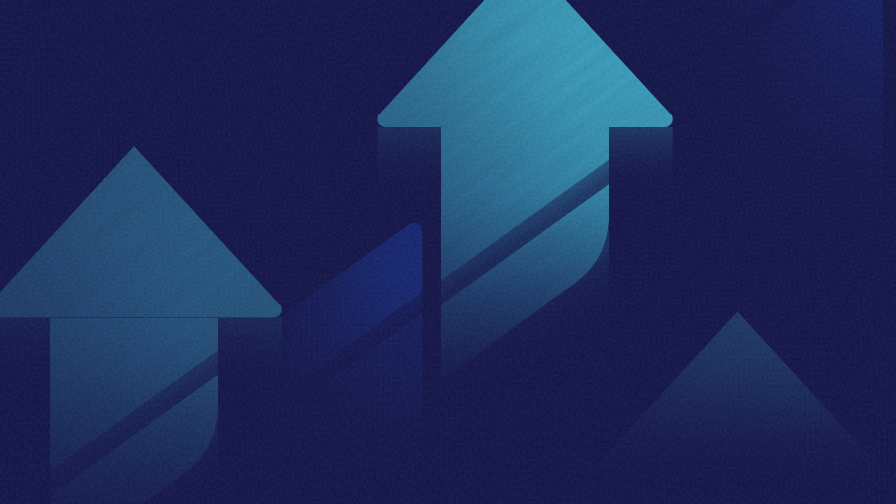
This background is drawn by a WebGL 1 fragment shader. Its source:

```glsl
precision highp float;

uniform vec2 u_resolution;

const vec3 NAVY = vec3(0.098, 0.104, 0.298);
const vec3 ROYAL = vec3(0.110, 0.190, 0.500);
const vec3 TEAL = vec3(0.170, 0.410, 0.560);
const vec3 CYAN = vec3(0.235, 0.600, 0.710);

const float SLANT = 0.72;        // rise of every diagonal cut
const float SHAFT = 0.1667;      // half width of an arrow shaft
const float WING = 0.293;        // half width of an arrow head
const float HEAD_HEIGHT = 0.34;

vec2 randomGradient(vec2 cell) {
  float angle = 6.2832 * fract(sin(dot(cell, vec2(127.1, 311.7))) * 43758.5);
  return vec2(cos(angle), sin(angle));
}

float gradientNoise(vec2 p) {
  vec2 i = floor(p), f = fract(p);
  vec2 u = f * f * f * (f * (f * 6.0 - 15.0) + 10.0);
  vec2 e = vec2(1.0, 0.0);
  float a = dot(randomGradient(i), f);
  float b = dot(randomGradient(i + e.xy), f - e.xy);
  float c = dot(randomGradient(i + e.yx), f - e.yx);
  float d = dot(randomGradient(i + e.xx), f - e.xx);
  return mix(mix(a, b, u.x), mix(c, d, u.x), u.y);
}

float fill(float dist, float px) {
  return clamp(0.5 - dist / px, 0.0, 1.0);
}

float smoothMax(float a, float b, float k) {
  float h = max(k - abs(a - b), 0.0) / k;
  return max(a, b) + 0.25 * h * h * k;
}

// Height above a diagonal line through the point (x0, 0)
float aboveSlant(vec2 p, float x0) {
  return p.y - SLANT * (p.x - x0);
}

// Triangle with a sharp tip and rounded base corners
float headDistance(vec2 p, float height, float radius) {
  vec2 q = vec2(abs(p.x), p.y);
  vec2 normal = normalize(vec2(1.09, 1.0));
  vec2 corner = q - vec2(WING - radius, radius);
  float edges = max(dot(q - vec2(0.0, height), normal), -q.y);
  bool rounded = corner.x > 0.0 && dot(corner, vec2(normal.y, -normal.x)) > 0.0;
  return rounded ? length(corner) - radius : edges;
}

// Dark diagonal stripe: crisp lower edge, deeper toward the bottom
float stripe(float h, float low, float high, float px) {
  float depth = mix(1.0, 0.72, smoothstep(low, high, h));
  return depth * fill(low - h, px) * fill(h - high, px * 2.0);
}

// Opacity of an arrow whose head base is centred on the origin
float arrowMask(vec2 p, vec2 fade, float px) {
  float h = aboveSlant(p, SHAFT);
  float head = fill(headDistance(p, HEAD_HEIGHT, 0.016), px);
  float sides = abs(p.x) - SHAFT;
  float below = fill(p.y, px);

  float cut = smoothMax(p.x - SHAFT, -(h + 0.2616) * 0.81, 0.07);
  float shaft = fill(max(cut, sides), px) * below;
  shaft *= 1.0 - 0.72 * stripe(h, -0.1134, -0.0648, px);

  // Soft glows falling from the cut end and from both wings
  float drop = clamp(1.0 + (h + 0.23) / 0.17, 0.0, 1.0);
  float tail = 0.32 * drop * drop * fill(sides, px) * below;
  float veil = clamp(1.0 + p.y / 0.14, 0.0, 1.0);
  float wings = 0.27 * veil * veil * below * fill(-sides, px);
  wings *= fill(abs(p.x) - WING, px);

  float body = max(max(head, shaft), max(tail, wings));
  return body * smoothstep(fade.x, fade.y, p.y);
}

vec3 paintArrow(vec3 base, vec2 p, float strength, vec2 fade, float px) {
  float light = smoothstep(-0.38, 0.22, p.y + 0.35 * p.x);
  float side = mix(0.72, 1.0, smoothstep(-0.3, 0.15, p.x));
  vec2 along = vec2(p.x + SLANT * p.y, aboveSlant(p, 0.0));
  float brush = gradientNoise(along * vec2(5.0, 48.0));
  vec3 tint = mix(TEAL, CYAN, light) * (1.0 + 0.05 * brush);
  return mix(base, tint, strength * side * arrowMask(p, fade, px));
}

// Blue bar whose upper right corner is the origin
vec3 paintBar(vec3 base, vec2 p, float strength, float reach, float px) {
  float h = aboveSlant(p, 0.0);
  float shape = fill(smoothMax(p.x, h * 0.81, 0.035), px);
  float gap = 1.0 - 0.8 * stripe(h, -0.194, -0.153, px);
  float lower = mix(0.6, 1.0, smoothstep(-0.195, -0.185, h));
  float fade = smoothstep(-0.37, 0.02, p.x) * smoothstep(-reach, -0.1, p.y);
  return mix(base, ROYAL, strength * shape * gap * lower * fade);
}

void main() {
  vec2 p = gl_FragCoord.xy / u_resolution.y;
  float px = 1.0 / u_resolution.y;
  vec3 color = NAVY;

  // Blue bars behind
  color = paintBar(color, p - vec2(0.838, 0.574), 0.78, 0.52, px);
  color = paintBar(color, p - vec2(1.752, 1.315), 0.95, 0.80, px);

  // Arrows
  color = paintArrow(color, p - vec2(0.266, 0.370), 0.48, vec2(-0.52, 0.0), px);
  color = paintArrow(color, p - vec2(1.463, 0.042), 0.27, vec2(0.0, 0.34), px);
  color = paintArrow(color, p - vec2(1.0417, 0.748), 1.0, vec2(-0.57, -0.1), px);

  // Film grain
  color += 0.035 * gradientNoise(p * 190.0);
  gl_FragColor = vec4(color, 1.0);
}
```
